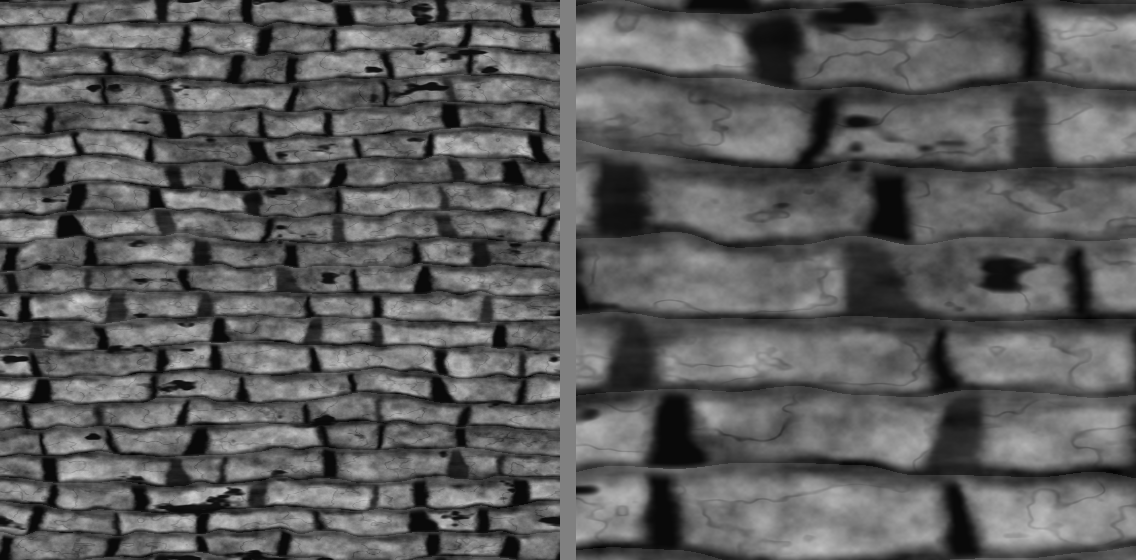
Left, the full canvas; right, a detail of the centre.
A Shadertoy shader for this texture:

```glsl
const vec2 GRID = vec2(6.0, 21.0); // stones across, courses up
const float GAP_TONE = 0.035;
const float BED_TONE = 0.25;
const float STONE_TONE = 0.51;

float hash(vec2 p, float seed) {
    vec3 q = fract(p.xyx * vec3(0.1031, 0.1030, 0.0973) + seed * 0.137);
    q += dot(q, q.yzx + 33.33);
    return fract((q.x + q.y) * q.z);
}

// Value noise that wraps after a whole number of cells
float noise(vec2 uv, vec2 cells, float seed) {
    vec2 p = uv * cells;
    vec2 i = floor(p), f = fract(p);
    f = f * f * (3.0 - 2.0 * f);
    vec2 a = mod(i, cells), b = mod(i + 1.0, cells);
    return mix(mix(hash(a, seed), hash(vec2(b.x, a.y), seed), f.x),
               mix(hash(vec2(a.x, b.y), seed), hash(b, seed), f.x), f.y);
}

float fbm(vec2 uv, vec2 cells, float seed) {
    float sum = 0.0, weight = 0.53;
    for (int k = 0; k < 4; k++) {
        sum += weight * noise(uv, cells, seed + float(k));
        cells *= 2.0;
        weight *= 0.5;
    }
    return sum;
}

// Many joints recur after half the width, the others are their own
vec2 jointKey(float index, float row) {
    float column = mod(index, GRID.x);
    bool recurs = hash(vec2(column, row), 3.0) < 0.55;
    return vec2(recurs ? mod(column, GRID.x * 0.5) : column, row);
}

// x: signed distance to the nearest gap, y: stone index, z: gap darkness
vec3 findJoint(float x, float height, float row, float ragged) {
    vec3 joint = vec3(9.0, floor(x) - 2.0, 0.0);
    for (int k = -1; k <= 2; k++) {
        float index = floor(x) + float(k);
        vec2 key = jointKey(index, row);
        float center = index + 0.6 * (hash(key, 5.0) - 0.5);
        float slant = 0.2 * (hash(key, 7.0) - 0.5);
        float size = hash(key, 9.0);
        float halfWidth = mix(0.022, 0.09, size * size);
        // Some gaps widen towards their foot
        halfWidth *= 1.0 + step(0.7, hash(key, 13.0)) * (0.7 - height);
        float side = x - center - slant * (height - 0.5) + ragged;
        float gap = abs(side) - halfWidth;
        if (side > 0.0) joint.y = index;
        if (gap < joint.x) {
            joint.x = gap;
            joint.z = mix(0.5, 1.0, smoothstep(0.1, 0.4, hash(key, 11.0)));
        }
    }
    return joint;
}

void mainImage(out vec4 fragColor, in vec2 fragCoord) {
    vec2 uv = fragCoord / iResolution.xy;

    // Uneven courses
    vec2 p = uv * GRID;
    p.y += 0.5 * (noise(uv, vec2(6.0, 10.0), 21.0) - 0.5)
         + 0.22 * (noise(uv, vec2(28.0, 42.0), 23.0) - 0.5);
    float row = mod(floor(p.y), GRID.y);
    float height = fract(p.y);
    float x = p.x + hash(vec2(row, 2.0), 25.0);

    // Stones and the gaps between them
    float ragged = 0.09 * (fbm(uv, vec2(36.0, 48.0), 27.0) - 0.5);
    vec3 joint = findJoint(x, height, row, ragged);
    vec2 stone = vec2(mod(joint.y, GRID.x), row);

    // Crisp lower edge, softly receding upper edge
    float chip = 0.3 * (fbm(uv, vec2(24.0, 42.0), 31.0) - 0.5);
    float topEdge = 0.81 + 0.12 * (hash(stone, 33.0) - 0.5) + chip;
    float face = smoothstep(0.02, 0.2, height + chip * 0.4)
               * (1.0 - smoothstep(topEdge - 0.13, topEdge + 0.13, height));
    face *= smoothstep(-0.01, 0.07, joint.x);

    // Mottled rock with streaks, dents and fine grain
    float mottle = fbm(uv, vec2(22.0, 40.0), 41.0) - 0.5;
    float grain = fbm(uv, vec2(72.0, 84.0), 47.0) - 0.5;
    float crease = abs(fbm(uv, vec2(18.0, 36.0), 53.0) - 0.5);
    float dent = 1.0 - smoothstep(0.0, 0.035, crease);
    float rock = STONE_TONE + 0.17 * (hash(stone, 59.0) - 0.5)
               + 0.1 * (hash(vec2(row, 4.0), 61.0) - 0.5)
               + 0.5 * mottle + 0.3 * grain - 0.09 * dent
               + 0.06 * (0.5 - height);
    float streak = fbm(uv, vec2(16.0, 84.0), 67.0) - 0.5;
    float bed = BED_TONE + 0.4 * streak + 0.2 * grain;
    bed -= 0.09 * (1.0 - smoothstep(0.0, 0.16, height));
    float shade = mix(bed, rock, face);

    // Deep gaps and hollows along the beds
    float course = smoothstep(-0.05, 0.1, height) * (1.0 - smoothstep(0.8, 1.0, height));
    float gap = (1.0 - smoothstep(-0.025, 0.03, joint.x)) * joint.z * course;
    float hollow = smoothstep(0.71, 0.8, fbm(uv, vec2(12.0, 32.0), 71.0));
    shade = mix(shade, GAP_TONE, max(gap, hollow * 0.95));

    fragColor = vec4(vec3(clamp(shade, 0.0, 1.0)), 1.0);
}
```
